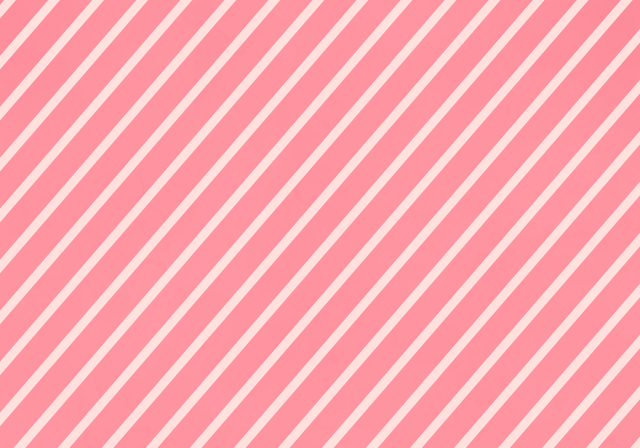
Write a Shadertoy shader that draws this pattern.

```glsl
#define REPEATS 14.53
#define RUN_PER_RISE 0.8643
#define PHASE 1.230
#define STRIPE_SHARE 0.268
#define PINK vec3(1.0, 0.580, 0.630)
#define CREAM vec3(1.0, 0.880, 0.868)
#define MOTTLE 0.030
#define FLECK 0.013
#define CORNER_SHADE 0.028

// Random unit vector for a lattice cell
vec2 cellGradient(vec2 cell) {
    uvec2 q = uvec2(ivec2(cell) + 4096);
    uint h = q.x * 1597334677u ^ q.y * 3812015801u;
    h = (h ^ (h >> 15)) * 2246822519u;
    h ^= h >> 13;
    float angle = float(h & 65535u) / 65536.0 * 6.28319;
    return vec2(cos(angle), sin(angle));
}

float gradientNoise(vec2 p) {
    vec2 i = floor(p), f = p - i;
    vec2 u = f * f * f * (f * (f * 6.0 - 15.0) + 10.0);
    vec2 e = vec2(1.0, 0.0);
    float low = mix(dot(cellGradient(i), f),
                    dot(cellGradient(i + e.xy), f - e.xy), u.x);
    float high = mix(dot(cellGradient(i + e.yx), f - e.yx),
                     dot(cellGradient(i + e.xx), f - e.xx), u.x);
    return mix(low, high, u.y);
}

float fbm(vec2 p) {
    float sum = 0.0, amplitude = 0.5;
    for (int octave = 0; octave < 4; octave++) {
        sum += amplitude * gradientNoise(p);
        p = mat2(1.6, 1.2, -1.2, 1.6) * p + 7.3;
        amplitude *= 0.5;
    }
    return sum;
}

// Coverage of the slanted bands, p in canvas widths from the top left
float stripeMask(vec2 p, float pixel) {
    float s = (p.x + p.y * RUN_PER_RISE) * REPEATS - PHASE;
    float fromCentre = abs(fract(s + 0.5) - 0.5);
    float soft = 0.6 * pixel * REPEATS * length(vec2(1.0, RUN_PER_RISE));
    return 1.0 - smoothstep(-soft, soft, fromCentre - 0.5 * STRIPE_SHARE);
}

// Faint paper wash: broad clouds and small warped dabs
float paperTone(vec2 p) {
    vec2 warp = vec2(fbm(p * 9.0), fbm(p * 9.0 + 31.7));
    float clouds = fbm(p * 5.0 + warp);
    float dabs = gradientNoise(p * 58.0 + 4.0 * warp);
    float patches = smoothstep(-0.1, 0.3, fbm(p * 7.0 + 53.0));
    return MOTTLE * clouds - FLECK * smoothstep(0.2, 0.42, dabs) * patches;
}

void mainImage(out vec4 fragColor, in vec2 fragCoord) {
    float pixel = 1.0 / iResolution.x;
    vec2 p = vec2(fragCoord.x, iResolution.y - fragCoord.y) * pixel;

    // Ground with wash and slightly deeper upper corners
    float tone = paperTone(p);
    float corner = min(length(p), length(p - vec2(1.0, 0.0)));
    float shade = CORNER_SHADE * (1.0 - smoothstep(0.0, 0.3, corner));
    vec3 ground = PINK + vec3(0.2, 1.0, 0.8) * (tone - shade);

    // Pale bands, only lightly touched by the wash
    vec3 band = CREAM + 0.2 * tone;
    vec3 color = mix(ground, band, stripeMask(p, pixel));
    fragColor = vec4(clamp(color, 0.0, 1.0), 1.0);
}
```
